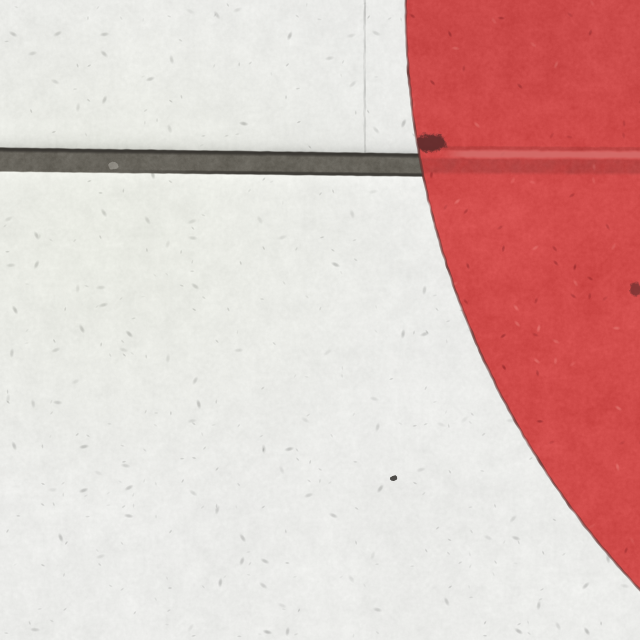
A three.js fragment shader for this texture:

```glsl
#define DISC_CENTER vec2(1.959, 0.993)
#define DISC_RADIUS 1.325
#define EDGE_SOFT 0.0016
#define TILE_WHITE vec3(0.922, 0.924, 0.914)
#define PAINT_RED vec3(0.818, 0.298, 0.292)
#define GROUT vec3(0.405, 0.392, 0.360)
#define SHADOW vec3(0.20, 0.19, 0.175)
#define RIDGE_PINK vec3(0.83, 0.43, 0.42)
#define MOTTLE 0.040
#define GRAIN 0.035

varying vec2 vUv;

vec2 hash2(vec2 p) {
  vec3 q = fract(p.xyx * vec3(0.1031, 0.1030, 0.0973));
  q += dot(q, q.yzx + 33.33);
  return fract((q.xx + q.yz) * q.zy);
}

float gradientNoise(vec2 p) {
  vec2 i = floor(p), f = fract(p);
  vec2 u = f * f * f * (f * (f * 6.0 - 15.0) + 10.0);
  vec2 e = vec2(0.0, 1.0);
  float a = dot(hash2(i) * 2.0 - 1.0, f);
  float b = dot(hash2(i + e.yx) * 2.0 - 1.0, f - e.yx);
  float c = dot(hash2(i + e) * 2.0 - 1.0, f - e);
  float d = dot(hash2(i + 1.0) * 2.0 - 1.0, f - 1.0);
  return mix(mix(a, b, u.x), mix(c, d, u.x), u.y);
}

float fbm(vec2 p) {
  float sum = 0.0, amp = 0.6;
  for (int k = 0; k < 4; k++) {
    sum += amp * gradientNoise(p);
    p = p * 2.03 + 17.3;
    amp *= 0.55;
  }
  return sum;
}

// Soft step: 0 below the edge, 1 above it
float above(float d) { return smoothstep(-EDGE_SOFT, EDGE_SOFT, d); }

// Soft line of half width w around d = 0
float line(float d, float w) { return 1.0 - smoothstep(w * 0.4, w * 1.6, abs(d)); }

// Ragged elliptical stain
float stain(vec2 p, vec2 center, vec2 size) {
  float ragged = 0.7 * fbm(p * 95.0);
  return 1.0 - smoothstep(0.75, 1.15, length((p - center) / size) + ragged);
}

// Sparse tilted flecks, at most one in each grid cell
float flecks(vec2 p, float cells, float density) {
  vec2 q = p * cells, id = floor(q);
  vec2 place = hash2(id + cells), look = hash2(id + cells + 71.0);
  vec2 d = fract(q) - mix(vec2(0.3), vec2(0.7), place);
  float angle = look.x * 6.283;
  d = vec2(d.x * cos(angle) + d.y * sin(angle), d.y * cos(angle) - d.x * sin(angle));
  float shape = 1.0 - smoothstep(0.03, 0.20, length(d * vec2(0.8, 1.7)));
  return shape * step(look.y, density) * (0.3 + 0.7 * place.x);
}

void main() {
  vec2 p = vUv;
  float broad = fbm(p * 7.0);
  float medium = fbm(p * 32.0 + 5.0);
  float grain = fbm(p * 140.0);
  float wobble = 0.0015 * gradientNoise(p * 75.0);
  float marks = flecks(p, 28.0, 0.16) + 0.7 * flecks(p, 55.0, 0.12);
  float grooveTop = p.y - (0.7695 - 0.0142 * p.x) + wobble * 0.5;
  float grooveBottom = p.y - (0.7320 - 0.0120 * p.x) + wobble * 0.5;

  // White tile with mottling, flecks and a yellowed patch
  vec3 tile = TILE_WHITE + MOTTLE * (0.6 * broad + medium) + GRAIN * grain;
  float yellowing = 1.0 - smoothstep(0.0, 0.5, length((p - vec2(0.15, 0.65)) * vec2(0.8, 1.0)));
  tile -= vec3(0.008, 0.004, 0.024) * yellowing;
  tile -= 0.16 * marks;
  float upper = above(grooveTop);
  float seamFade = 0.4 + 0.6 * smoothstep(-0.3, 0.5, gradientNoise(vec2(3.0, p.y * 25.0)));
  tile -= 0.16 * line(p.x - 0.570 - wobble, 0.0017) * upper * seamFade;
  tile -= 0.16 * upper * exp(-grooveTop * 110.0) * (0.8 + medium);
  tile += 0.035 * exp(-abs(grooveBottom) * 70.0) * (1.0 - upper);
  tile = mix(tile, SHADOW, 0.85 * stain(p, vec2(0.615, 0.253), vec2(0.006, 0.004)));

  // Dark joint between tiles
  float joint = above(grooveBottom) * (1.0 - upper);
  vec3 grout = GROUT + 0.09 * medium + 0.07 * grain;
  grout = mix(grout, SHADOW, 0.85 * (1.0 - smoothstep(0.003, 0.009, -grooveTop)));
  float lowerShade = smoothstep(0.12, 0.4, p.x);
  grout = mix(grout, SHADOW, 0.75 * lowerShade * line(grooveBottom - 0.002, 0.003));
  grout += 0.16 * stain(p, vec2(0.178, 0.741), vec2(0.008, 0.006));
  vec3 color = mix(tile, grout, joint);

  // Red paint, duller near the top
  vec3 paint = PAINT_RED + 0.045 * broad + 0.05 * medium + 0.05 * grain;
  paint -= vec3(0.025, 0.010, 0.008) * smoothstep(0.72, 0.95, p.y);
  paint -= vec3(0.16, 0.09, 0.08) * flecks(p + 0.37, 36.0, 0.14);
  paint += vec3(0.06, 0.13, 0.12) * flecks(p + 0.71, 32.0, 0.12);

  // Painted joint: shaded hollow below a pale ridge
  float ridge = p.y - (0.763 - 0.005 * p.x) - wobble;
  float hollow = smoothstep(-0.034, -0.026, ridge) * (1.0 - smoothstep(-0.010, -0.004, ridge));
  paint -= vec3(0.12, 0.035, 0.035) * hollow * (0.8 + medium);
  float reach = smoothstep(0.685, 0.73, p.x);
  paint = mix(paint, RIDGE_PINK, 0.85 * reach * line(ridge, 0.0055));
  paint -= vec3(0.08, 0.03, 0.03) * line(ridge - 0.009, 0.003);
  float chips = max(stain(p, vec2(0.672, 0.777), vec2(0.025, 0.014)),
                    0.7 * stain(p, vec2(0.993, 0.548), vec2(0.009, 0.011)));
  paint = mix(paint, vec3(0.36, 0.17, 0.17), 0.9 * chips);

  // Disc boundary with a thin worn dark rim
  float disc = DISC_RADIUS - length(p - DISC_CENTER) + wobble;
  color = mix(color, paint, above(disc));
  float wear = 0.55 + 0.5 * gradientNoise(p * 48.0);
  color = mix(color, vec3(0.36, 0.20, 0.19), wear * line(disc, 0.0019));

  gl_FragColor = vec4(clamp(color, 0.0, 1.0), 1.0);
}
```
